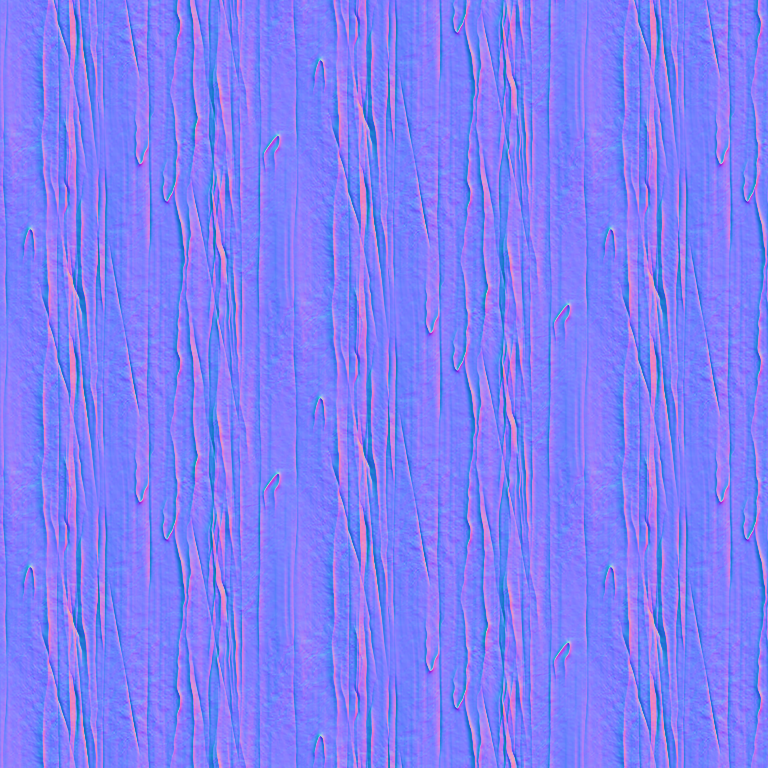
This texture map is drawn by a three.js fragment shader. Its source:

```glsl
#define TILE vec2(0.378, 0.44)
#define STROKES 38
#define LOOPS 4
#define ENDLESS 15.0
#define RIDGE_STEEPNESS 1.6
#define BAND_HEIGHT 0.0042
#define STREAK_HEIGHT 0.0018
#define GRAIN_HEIGHT 0.0009
#define SAMPLE_STEP 0.0011
#define TAU 6.2831853

varying vec2 vUv;

float hash(vec2 p) {
  return fract(sin(dot(p, vec2(127.1, 311.7))) * 43758.5453);
}

vec4 hash4(float i) {
  return fract(sin((i + 1.0) * vec4(12.99, 78.23, 39.35, 57.81)) * 43758.5453);
}

// Each tile column is shifted up by half a tile.
vec2 wrapTile(vec2 d) {
  float column = floor(d.x + 0.5);
  return vec2(d.x - column, fract(d.y + 0.5 * column + 0.5) - 0.5);
}

float lattice(vec2 cell, vec2 count) {
  float column = floor((cell.x + 0.5) / count.x);
  cell.x -= column * count.x;
  cell.y = floor(mod(cell.y + 0.5 + 0.5 * column * count.y, count.y));
  return hash(cell + count * 0.37);
}

// Repeating value noise; count.y must be even.
float noise(vec2 p, vec2 count) {
  p *= count;
  vec2 c = floor(p), f = p - c;
  f = f * f * f * (f * (f * 6.0 - 15.0) + 10.0);
  return mix(mix(lattice(c, count), lattice(c + vec2(1.0, 0.0), count), f.x),
             mix(lattice(c + vec2(0.0, 1.0), count), lattice(c + vec2(1.0), count), f.x), f.y);
}

// Narrow crest with one steep and one gentle side.
float lip(float d, float steep, float gentle) {
  float s = d / (d < 0.0 ? steep : gentle);
  return exp(0.4 - sqrt(s * s * 2.2 + 0.16));
}

// Long ridges and grooves; the endless ones run straighter.
float strokes(vec2 p, float jitter, float wear) {
  float h = 0.0;
  for (int n = 0; n < STROKES; n++) {
    float i = float(n);
    vec4 a = hash4(i), b = hash4(i + 71.3);
    float endless = step(i, ENDLESS - 0.5);
    // Starts crowd together in two parts of the tile
    float start = mix(a.x, (i + 0.9 * a.x) / ENDLESS, endless);
    start += 0.055 * sin(2.0 * TAU * start);
    vec2 d = wrapTile(p - vec2(start, a.y));
    float reach = mix(0.14, 0.46, a.z);
    float taper = max(endless, 1.0 - smoothstep(reach * 0.7, reach, abs(d.y)));
    float slant = mix(-0.2, 0.08, b.x) * (1.0 - endless);
    float sway = mix(0.12, 1.25, b.y * b.y);
    float path = slant * d.y * TILE.y + sway * (0.006 * sin(TAU * (d.y + a.w))
               + 0.0024 * sin(TAU * (3.0 * d.y + b.z)) + jitter);
    float width = mix(0.0015, 0.0027, b.y);
    float side = b.z < 0.5 ? -1.0 : 1.0;
    float rise = b.w < 0.48 ? -1.0 : 1.0;
    float x = (d.x * TILE.x - path) * side;
    // Strength varies along each stroke
    float press = 0.75 + 0.4 * sin(TAU * (2.0 * d.y + b.x)) * sin(TAU * (d.y + b.w));
    h += rise * width * mix(0.4, 1.3, a.w) * taper * wear * press
       * lip(x, width, width * mix(1.0, 2.5, b.x));
  }
  return h * RIDGE_STEEPNESS;
}

// Narrow drips, open at one end.
float drips(vec2 p, float jitter) {
  float h = 0.0;
  for (int n = 0; n < LOOPS; n++) {
    vec4 a = hash4(float(n) + 203.7);
    vec2 d = wrapTile(p - a.xy) * TILE;
    d.x -= 1.8 * jitter + 0.1 * d.y;
    vec2 size = vec2(mix(0.005, 0.011, a.z), mix(0.018, 0.06, a.w));
    float q = length(d / size);
    float edge = (q - 1.0) * q / max(length(d / (size * size)), 0.001);
    float facing = a.z < 0.6 ? 1.0 : -1.0;
    float opening = smoothstep(-0.5, 0.7, facing * d.y / size.y);
    h += 0.0019 * opening * lip(edge, 0.0032, 0.0022);
  }
  return h * RIDGE_STEEPNESS;
}

float surface(vec2 uv) {
  vec2 p = uv / TILE;
  float bend = noise(p, vec2(5.0, 4.0)) - 0.5;
  float jitter = 0.005 * bend + 0.005 * (noise(p, vec2(13.0, 16.0)) - 0.5)
               + 0.0024 * (noise(p, vec2(29.0, 38.0)) - 0.5);
  float wear = 0.15 + 1.5 * noise(p, vec2(17.0, 10.0));
  vec2 q = p - vec2(0.02 * bend, 0.0);

  // Drawn-out bands and fine vertical streaks
  float h = BAND_HEIGHT * noise(q, vec2(9.0, 2.0));
  float streaky = 0.1 + 1.3 * noise(q, vec2(8.0, 2.0));
  h += STREAK_HEIGHT * streaky * noise(q, vec2(34.0, 2.0));
  h += 0.45 * STREAK_HEIGHT * streaky * noise(q, vec2(84.0, 4.0));

  // Patchy rough grain, lightly warped so that it follows no grid
  float rough = 0.25 + 1.1 * noise(p, vec2(6.0, 6.0));
  vec2 g = p + vec2(2.5 * jitter, 0.04 * bend - 2.0 * jitter);
  h += GRAIN_HEIGHT * rough * noise(g, vec2(37.0, 44.0));
  h += 0.55 * GRAIN_HEIGHT * rough * noise(g, vec2(71.0, 84.0));
  h += 0.32 * GRAIN_HEIGHT * rough * noise(g, vec2(133.0, 158.0));

  return h + strokes(p, jitter, wear) + drips(p, jitter);
}

void main() {
  // Slope of the surface, stored as a tangent-space normal
  float here = surface(vUv);
  float dx = surface(vUv + vec2(SAMPLE_STEP, 0.0)) - here;
  float dy = surface(vUv + vec2(0.0, SAMPLE_STEP)) - here;
  vec3 normal = normalize(vec3(-dx, -dy, SAMPLE_STEP));
  gl_FragColor = vec4(0.5 + 0.5 * normal, 1.0);
}
```
